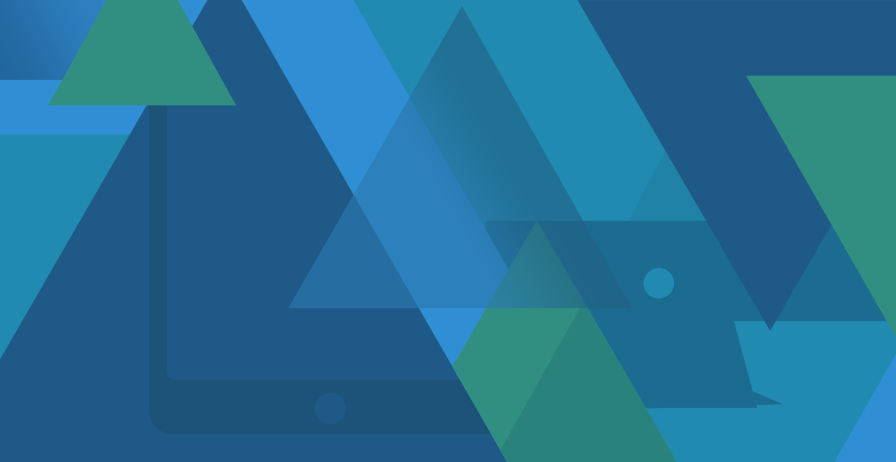
Reproduce this background procedurally as a Shadertoy shader.

```glsl
// Overlapping translucent triangles and stripes with faint tablet and laptop silhouettes.

#define CANVAS_UNITS 100.0   // canvas height in layout units
#define EDGE_SOFTNESS 0.75   // edge blur in output samples
#define GLASS_OPACITY 0.64

const vec3 NAVY   = vec3(0.12, 0.35, 0.53);
const vec3 TEAL   = vec3(0.13, 0.54, 0.69);
const vec3 GREEN  = vec3(0.19, 0.56, 0.50);
const vec3 SKY    = vec3(0.19, 0.56, 0.83);
const vec3 SLATE  = vec3(0.11, 0.42, 0.57);
const vec3 INK    = vec3(0.112, 0.322, 0.475);
const vec3 GLASS_LIGHT = vec3(0.165, 0.475, 0.69);
const vec3 GLASS_DARK  = vec3(0.13, 0.385, 0.525);

// Signed distance to the line a-b: positive on the right of a downward line.
float lineSide(vec2 p, vec2 a, vec2 b) {
    return dot(p - a, normalize(vec2(b.y - a.y, a.x - b.x)));
}

// Triangle with corners listed clockwise on screen; negative inside.
float triangle(vec2 p, vec2 a, vec2 b, vec2 c) {
    return max(lineSide(p, a, b), max(lineSide(p, b, c), lineSide(p, c, a)));
}

float roundBox(vec2 p, vec2 low, vec2 high, float radius) {
    vec2 q = abs(p - 0.5 * (low + high)) - 0.5 * (high - low) + radius;
    return length(max(q, 0.0)) + min(max(q.x, q.y), 0.0) - radius;
}

float coverage(float d) {
    float w = EDGE_SOFTNESS * CANVAS_UNITS / iResolution.y;
    return 1.0 - smoothstep(-w, w, d);
}

void paint(inout vec3 base, vec3 color, float d) {
    base = mix(base, color, coverage(d));
}

void mainImage(out vec4 fragColor, in vec2 fragCoord) {
    // Layout space: y runs down from the top edge.
    vec2 p = vec2(fragCoord.x, iResolution.y - fragCoord.y) * CANVAS_UNITS / iResolution.y;
    vec3 color = TEAL;

    // Laptop: lid, lower body and foot
    paint(color, vec3(0.13, 0.51, 0.66), triangle(p, vec2(144, 32.5), vec2(153, 48), vec2(136, 48)));
    float lid = roundBox(p, vec2(105, 47.8), vec2(200, 69.5), 1.0);
    float body = max(roundBox(p, vec2(105, 47.8), vec2(170, 88.3), 0.8),
                     lineSide(p, vec2(159, 70), vec2(163, 85)));
    float foot = triangle(p, vec2(162.5, 84.5), vec2(169.5, 87.5), vec2(140, 88.4));
    paint(color, SLATE, min(lid, min(body, foot)));
    paint(color, TEAL, length(p - vec2(142.6, 61.3)) - 3.3);

    // Diagonal sky stripe and lower right corner
    float stripeLeft = lineSide(p, vec2(52.3, 0), vec2(98, 79.5));
    float stripeRight = lineSide(p, vec2(76.5, 0), vec2(114.9, 66.7));
    paint(color, SKY, max(-stripeLeft, stripeRight));
    paint(color, SKY, -lineSide(p, vec2(194, 76.5), vec2(180.6, 100)));

    // Right side: hanging navy and green triangles
    paint(color, NAVY, triangle(p, vec2(125, 0), vec2(208, 0), vec2(166.7, 71.6)));
    paint(color, GREEN, triangle(p, vec2(161.5, 16.4), vec2(240, 16.4), vec2(200, 83.6)));

    // Left side: teal field, sky band and shaded corner panel
    float leftField = p.x - 52.0;
    paint(color, TEAL, leftField);
    paint(color, SKY, max(leftField, p.y - 29.1));
    vec3 panel = mix(vec3(0.13, 0.40, 0.62), vec3(0.18, 0.50, 0.75),
                     smoothstep(-8.0, 24.0, p.x - 0.5 * p.y + 2.0));
    paint(color, panel, roundBox(p, vec2(-9, -9), vec2(25.5, 17.3), 3.0));

    // Large navy triangle, cut off by the top edge
    float navyShape = max(stripeLeft, -lineSide(p, vec2(44.9, 0), vec2(0, 77.8)));
    paint(color, NAVY, navyShape);

    // Tablet frame and button, held inside the navy triangle
    float outer = roundBox(p, vec2(32.3, -20), vec2(130, 93.9), 5.0);
    float inner = roundBox(p, vec2(36.1, -20), vec2(130, 82.3), 2.0);
    paint(color, INK, max(max(outer, -inner), navyShape));
    paint(color, NAVY, length(p - vec2(71.5, 88.4)) - 3.4);

    // Green triangles: upper left and centre, the latter with a darker facet
    paint(color, GREEN, triangle(p, vec2(30.8, -13.9), vec2(51.1, 22.8), vec2(10.4, 22.8)));
    float centreGreen = max(triangle(p, vec2(116.2, 47.7), vec2(147.1, 101), vec2(85.4, 101)),
                            -stripeLeft);
    paint(color, GREEN, centreGreen);
    float facet = -lineSide(p, vec2(125.5, 66.7), vec2(108, 98));
    paint(color, vec3(0.165, 0.51, 0.49), max(centreGreen, facet));

    // Glass triangle, darkening across the stripe
    float glass = triangle(p, vec2(100, 1.3), vec2(136.9, 66.7), vec2(62.4, 66.7));
    vec3 tint = mix(GLASS_LIGHT, GLASS_DARK, smoothstep(-8.0, 14.0, stripeRight));
    color = mix(color, tint, GLASS_OPACITY * coverage(glass));

    fragColor = vec4(color, 1.0);
}
```
